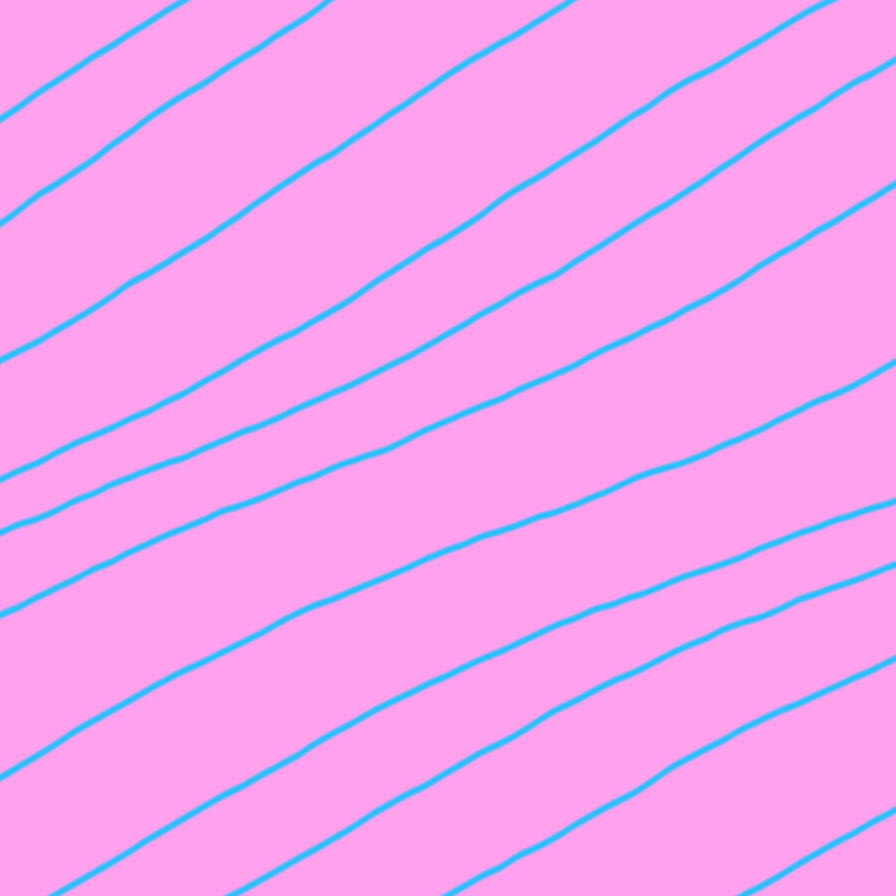
Give the GLSL for this pattern, as a Shadertoy shader.

```glsl
#define LINE_COUNT 11
#define PINK vec3(1.0, 0.63, 0.93)
#define BLUE vec3(0.15, 0.757, 0.985)
#define CORE_RADIUS 0.0007
#define EDGE_RADIUS 0.0062
#define SPACING 0.0858
#define BEND 0.12
#define BEND_FREQ 4.76
#define BEND_STEP 1.093
#define WOBBLE 0.0046
#define WOBBLE_FREQ 21.0

const float TAU = 6.2831853;

float hash(vec2 p) {
    vec3 q = fract(vec3(p.xyx) * 0.1031);
    q += dot(q, q.yzx + 33.33);
    return fract((q.x + q.y) * q.z);
}

// Smooth 1D noise in -0.5..0.5, different for each line
float noise(float x, float seed) {
    float cell = floor(x);
    float f = fract(x);
    f *= f * (3.0 - 2.0 * f);
    return mix(hash(vec2(cell, seed)), hash(vec2(cell + 1.0, seed)), f) - 0.5;
}

// Where a line crosses the falling diagonal, with uneven gaps
float diagonalAnchor(float i) {
    float jitter = 0.018 * cos(TAU * (i - 3.0) / 3.75)
                 + 0.011 * cos(TAU * (i - 2.0) / 11.0) - 0.006;
    return 0.076 + SPACING * i + jitter;
}

// Distance to one slanted, gently bending, hand-drawn line
float lineDistance(vec2 uv, float i) {
    float anchor = diagonalAnchor(i);
    float slope = 0.6 - 0.18 * anchor;
    float phase = BEND_STEP * (i - 0.5);
    float angle = BEND_FREQ * uv.x - phase;
    float bend = sin(angle) - sin(BEND_FREQ * anchor - phase);

    float height = 1.0 - anchor + slope * (uv.x - anchor) + bend * BEND / BEND_FREQ;
    height += WOBBLE * noise(uv.x * WOBBLE_FREQ, i + 7.0);
    height += 0.4 * WOBBLE * noise(uv.x * WOBBLE_FREQ * 2.3, i + 31.0);

    float localSlope = slope + BEND * cos(angle);
    return abs(uv.y - height) * inversesqrt(1.0 + localSlope * localSlope);
}

void mainImage(out vec4 fragColor, in vec2 fragCoord) {
    vec2 uv = fragCoord / iResolution.xy;

    float nearest = 1.0;
    for (int i = 0; i < LINE_COUNT; i++) {
        nearest = min(nearest, lineDistance(uv, float(i)));
    }

    // Soft stroke, never sharper than a pixel
    float edge = max(EDGE_RADIUS, CORE_RADIUS + 1.0 / iResolution.y);
    float ink = 1.0 - smoothstep(CORE_RADIUS, edge, nearest);
    fragColor = vec4(mix(PINK, BLUE, ink), 1.0);
}
```
